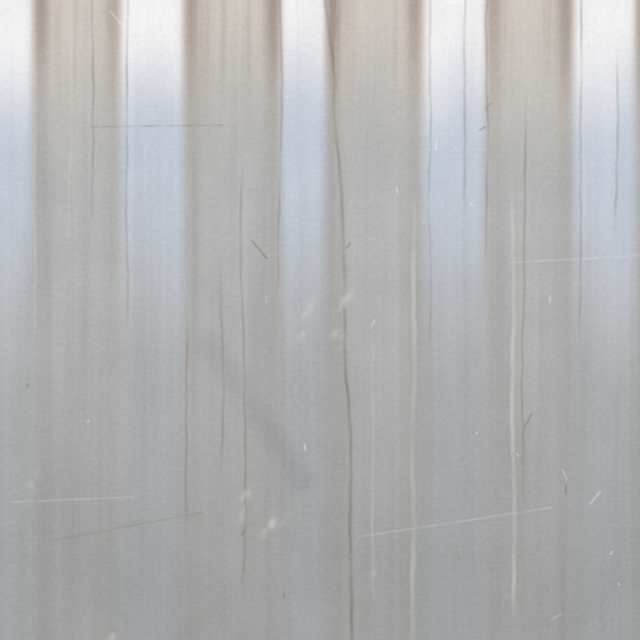
Write a WebGL 1 fragment shader that draws this texture.

```glsl
precision highp float;
// Weathered galvanised sheet with vertical folds: bright ribs recur at a fixed
// pitch and fade downward into dull grey. Gradient noise adds rain streaks and
// grain; loops scatter drip lines, scratches and pale rubbed smudges.

uniform vec2 u_resolution;

#define PITCH 0.2355        // distance between ribs
#define PHASE 0.0025        // centre of the first rib
#define RIB_HALF 0.044      // mean half width of a rib
#define STREAK 0.026        // strength of vertical streaks
#define GRAIN 0.014         // strength of fine grain
#define DULL vec3(0.625, 0.632, 0.625)
#define STEEL vec3(0.705, 0.710, 0.705)
#define WARM vec3(0.825, 0.795, 0.765)
#define SKY vec3(0.765, 0.795, 0.845)
#define GLARE vec3(0.955, 0.955, 0.960)
#define RUST vec3(0.46, 0.39, 0.34)
#define CHALK vec3(0.82, 0.82, 0.78)

vec2 hash2(vec2 p) {
  vec3 q = fract(p.xyx * vec3(0.1031, 0.1030, 0.0973));
  q += dot(q, q.yzx + 33.33);
  return fract((q.xx + q.yz) * q.zy);
}

float corner(vec2 cell, vec2 f) {
  float a = 6.2832 * hash2(cell).x;
  return dot(vec2(cos(a), sin(a)), f);
}

// Gradient noise, roughly -1 to 1
float noise(vec2 p) {
  vec2 i = floor(p), f = p - i;
  vec2 u = f * f * f * (f * (f * 6.0 - 15.0) + 10.0);
  vec2 e = vec2(0.0, 1.0);
  float low = mix(corner(i, f), corner(i + e.yx, f - e.yx), u.x);
  float high = mix(corner(i + e, f - e), corner(i + 1.0, f - 1.0), u.x);
  return 1.4 * mix(low, high, u.y);
}

float stroke(float d, float width) {
  return 1.0 - smoothstep(width * 0.3, width + 1.0 / u_resolution.x, d);
}

float segment(vec2 p, vec2 a, vec2 b) {
  vec2 d = b - a;
  return length(p - a - d * clamp(dot(p - a, d) / dot(d, d), 0.0, 1.0));
}

// Wandering vertical line between two heights, broken up by noise
float drip(vec2 p, float x, float lo, float hi, float width) {
  float wander = 0.006 * noise(vec2(p.y * 4.0, x * 91.0))
               + 0.0015 * noise(vec2(p.y * 25.0, x * 57.0));
  float ends = smoothstep(lo, lo + 0.08, p.y) * (1.0 - smoothstep(hi - 0.08, hi, p.y));
  float gaps = 0.65 + 0.5 * noise(vec2(x * 33.0, p.y * 14.0));
  return stroke(abs(p.x - x - wander), width) * ends * clamp(gaps, 0.0, 1.0);
}

vec3 foldedSheet(vec2 p) {
  float y = p.y;
  float x = p.x + 0.003 * noise(vec2(p.x * 3.0, y * 2.0));
  float k = floor((x - PHASE) / PITCH + 0.5);
  float d = abs(x - PHASE - PITCH * k);
  float halfWidth = RIB_HALF - 0.009 * cos(2.1 * (k - 2.0));
  float soft = mix(0.022, 0.008, y);
  float rib = 1.0 - smoothstep(halfWidth - soft, halfWidth + soft, d);
  float uneven = 0.05 * noise(vec2(x * 16.0, y * 2.0));

  vec3 flatSide = mix(DULL, STEEL, smoothstep(0.0, 0.75, y + uneven));
  flatSide = mix(flatSide, WARM, smoothstep(0.68, 1.02, y + uneven));
  vec3 ribSide = mix(flatSide + vec3(0.0, 0.006, 0.016), SKY, smoothstep(0.4, 0.78, y + uneven));
  ribSide = mix(ribSide, GLARE, smoothstep(0.76, 0.97, y + uneven));
  vec3 col = mix(flatSide, ribSide, rib);

  // Shaded creases beside each rib, browner toward the top
  float crease = exp(-pow((d - halfWidth - 0.013) / 0.013, 2.0));
  float side = 0.75 + 0.4 * noise(vec2(x * 9.0, 4.3));
  col = mix(col, RUST, crease * side * (0.07 + 0.13 * y * y + 0.28 * smoothstep(0.8, 1.0, y)));

  // Rain streaks, top staining, cloudy patches and grain
  float streak = noise(vec2(x * 48.0, y * 1.3)) + 0.6 * noise(vec2(x * 130.0, y * 3.0 + 7.0));
  col += STREAK * streak * (0.45 + 0.5 * y);
  float stain = max(0.0, streak + 0.2) * smoothstep(0.65, 1.0, y) * (1.0 - 0.6 * rib);
  col = mix(col, RUST, 0.2 * stain);
  col += 0.014 * noise(p * 5.0 + 3.0) + 0.008 * noise(p * 19.0);
  return col + GRAIN * (noise(p * 170.0) + 0.6 * noise(p * vec2(60.0, 260.0)));
}

void main() {
  vec2 p = gl_FragCoord.xy / u_resolution;
  vec3 col = foldedSheet(p);

  // Faint diagonal shadow, the long dark seam and two chalky runs
  col -= 0.03 * (1.0 - smoothstep(0.0, 0.035, segment(p, vec2(0.33, 0.46), vec2(0.47, 0.25))));
  float seamX = mix(0.550, 0.512, p.y * p.y);
  col = mix(col, RUST, 0.42 * drip(p, seamX, -0.1, 1.1, 0.0028));
  col = mix(col, CHALK, 0.55 * drip(p, 0.803, 0.02, 0.75, 0.0035));
  col = mix(col, CHALK, 0.5 * drip(p, 0.646, -0.1, 0.72, 0.0045));

  // Scattered drip lines, mostly dark
  for (int i = 0; i < 16; i++) {
    float n = float(i);
    vec2 h = hash2(vec2(n, 17.0));
    float lo = h.x * 0.75 - 0.1;
    float line = drip(p, fract(n * 0.618 + 0.11), lo, lo + 0.3 + 0.6 * h.y, 0.002);
    col = mix(col, mod(n, 4.0) < 1.0 ? CHALK : RUST, 0.27 * line);
  }

  // Short scratches and a few long, faint, nearly level ones
  for (int i = 0; i < 34; i++) {
    float n = float(i);
    vec2 a = hash2(vec2(n, 41.0)), h = hash2(vec2(n, 73.0));
    bool lengthy = i < 5;
    float angle = lengthy ? 0.35 * (h.x - 0.4) : 0.4 + 1.9 * h.x;
    float reach = lengthy ? 0.12 + 0.2 * h.y : 0.003 + 0.035 * h.y * h.y;
    float mark = stroke(segment(p, a, a + reach * vec2(cos(angle), sin(angle))), 0.0013);
    mark *= 0.6 + 0.4 * noise(p * 45.0);
    col = mix(col, mod(n, 3.0) < 1.0 ? RUST : GLARE, mark * (lengthy ? 0.22 : 0.5));
  }

  // Pale slanted smudges, gathered in two groups with a few strays
  for (int i = 0; i < 13; i++) {
    float n = float(i);
    vec2 h = hash2(vec2(n, 105.0));
    vec2 home = mod(n, 2.0) < 1.0 ? vec2(0.50, 0.50) : vec2(0.41, 0.21);
    vec2 c = i < 10 ? home + (h - 0.5) * vec2(0.09, 0.07) : h * vec2(0.6, 0.4);
    vec2 q = mat2(0.53, 0.85, -0.85, 0.53) * (p - c);
    q = vec2(dot(p - c, vec2(0.53, 0.85)), dot(p - c, vec2(-0.85, 0.53)));
    float blot = exp(-dot(q * q, vec2(3500.0, 22000.0)));
    col = mix(col, CHALK, 0.6 * blot * smoothstep(-0.5, 0.6, noise(p * 50.0 + n)));
  }

  gl_FragColor = vec4(clamp(col, 0.0, 1.0), 1.0);
}
```
